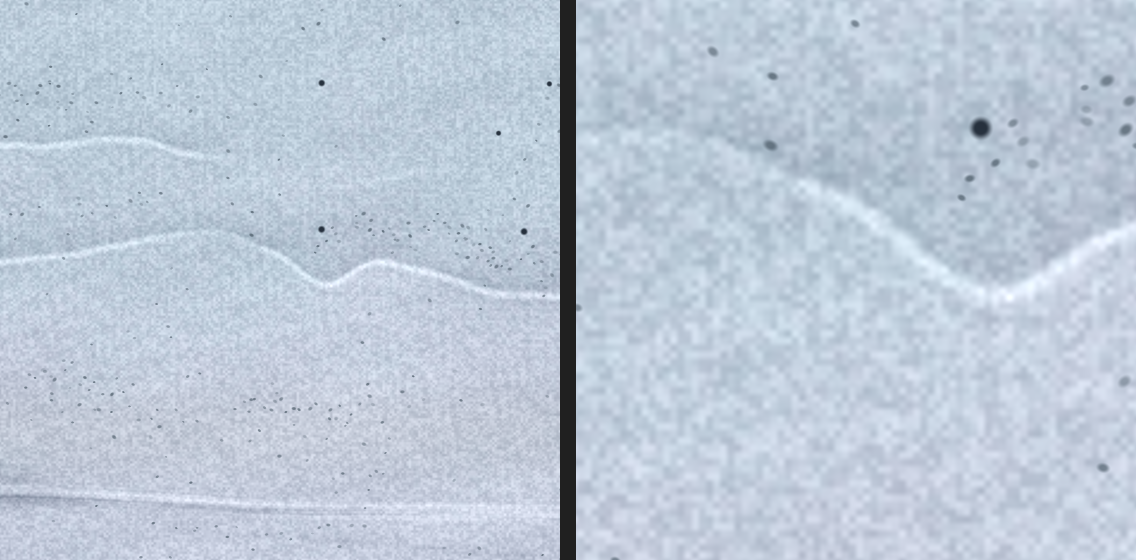
Left, the full canvas; right, a detail of the centre.
This texture is drawn by a WebGL 2 fragment shader. Its source:

```glsl
#version 300 es
precision highp float;

uniform vec2 u_resolution;
out vec4 outColor;

float hash(vec2 p) {
  return fract(sin(dot(p, vec2(127.1, 311.7))) * 43758.5453);
}

float noise(vec2 p) {
  vec2 cell = floor(p), f = fract(p);
  f = f * f * (3.0 - 2.0 * f);
  float low = mix(hash(cell), hash(cell + vec2(1, 0)), f.x);
  float high = mix(hash(cell + vec2(0, 1)), hash(cell + vec2(1, 1)), f.x);
  return mix(low, high, f.y);
}

float fbm(vec2 p) {
  float sum = 0.0, weight = 0.5;
  for (int i = 0; i < 4; i++) {
    sum += weight * noise(p);
    p = p * 2.03 + 17.3;
    weight *= 0.5;
  }
  return sum / 0.9375;
}

float bump(float x, float width) {
  return exp(-x * x / (width * width));
}

// Heights of the three long edges
float upperEdge(float x) {
  return 0.747 + 0.010 * bump(x - 0.21, 0.07) - 0.007 * bump(x - 0.07, 0.03)
       - 0.023 * smoothstep(0.24, 0.38, x);
}

float middleEdge(float x) {
  return 0.538 + 0.052 * smoothstep(0.0, 0.4, x) - 0.068 * smoothstep(0.38, 0.58, x)
       - 0.026 * bump(x - 0.585, 0.045) + 0.014 * bump(x - 0.68, 0.05)
       - 0.045 * smoothstep(0.72, 0.92, x);
}

float seam(float x) {
  return 0.113 - 0.024 * smoothstep(0.0, 0.6, x);
}

// Pale lip with a soft shadow above it
float ledge(float d, float light, float shade, float reach) {
  float shadow = smoothstep(-0.003, 0.007, d) * exp(-max(d, 0.0) / reach);
  return light * bump(d + 0.005, 0.0065) - shade * shadow - 0.2 * light * bump(d + 0.018, 0.006);
}

// Chance of a speck at a place
float speckChance(vec2 p) {
  float bands = bump(p.y - middleEdge(p.x) - 0.065, 0.032) * (0.45 + 0.55 * smoothstep(0.45, 0.58, p.x));
  bands += 0.6 * bump(p.y - 0.82, 0.045) * (1.0 - smoothstep(0.3, 0.55, p.x));
  bands += 0.7 * bump(p.y - 0.325 + 0.12 * p.x, 0.05) * (1.0 - smoothstep(0.75, 0.9, p.x));
  bands += 0.9 * bump(p.y - 0.08 + 0.08 * p.x, 0.013);
  return 0.012 + 0.42 * bands * smoothstep(0.25, 0.7, noise(p * 13.0 + 4.0));
}

float specks(vec2 p) {
  float cover = 0.0;
  vec2 home = floor(p * 75.0);
  for (int i = 0; i < 9; i++) {
    vec2 cell = home + vec2(i % 3 - 1, i / 3 - 1);
    vec2 center = (cell + vec2(hash(cell + 3.1), hash(cell + 8.7))) / 75.0;
    float present = step(hash(cell + 21.3), speckChance(center));
    float angle = 1.6 * (hash(cell + 5.9) - 0.5);
    vec2 q = mat2(cos(angle), -sin(angle), sin(angle), cos(angle)) * (p - center);
    float size = mix(0.0022, 0.0042, hash(cell + 13.7));
    float blot = 1.0 - smoothstep(0.35, 1.25, length(q * vec2(0.85, 1.2)) / size);
    cover = max(cover, present * blot * mix(0.25, 0.8, hash(cell + 31.1)));
  }
  return cover;
}

// A few larger, nearly black dots
float pits(vec2 p) {
  vec2 cell = floor(p * 11.0);
  vec2 center = (cell + 0.15 + 0.7 * vec2(hash(cell + 2.3), hash(cell + 6.1))) / 11.0;
  float present = step(hash(cell + 44.2), 0.24) * step(0.54, center.x)
                * step(0.06, center.y - middleEdge(center.x)) * step(center.y, 0.9);
  float radius = mix(0.0050, 0.0072, hash(cell + 9.4));
  return present * (1.0 - smoothstep(0.45, 1.2, length(p - center) / radius));
}

void main() {
  vec2 p = gl_FragCoord.xy / u_resolution;
  float wobble = 0.005 * (noise(vec2(p.x * 22.0, 3.0)) - 0.5);

  // Broad drifts and fine grain
  float tone = 0.085 * (fbm(vec2(p.x * 3.0, (p.y - 0.22 * p.x) * 11.0)) - 0.5);
  tone += 0.125 * (noise(p * 235.0) - 0.5) + 0.06 * (noise(p * 120.0 + 7.0) - 0.5);

  // Ledges
  float upperFade = 1.0 - smoothstep(0.33, 0.43, p.x);
  tone += upperFade * ledge(p.y - upperEdge(p.x) - wobble, 0.10, 0.09, 0.016);
  float lip = 0.10 - 0.085 * bump(p.x - 0.39, 0.08) + 0.03 * bump(p.x - 0.6, 0.07);
  tone += ledge(p.y - middleEdge(p.x) - wobble, lip, 0.085, 0.032);
  tone += 0.05 * bump(p.y - 0.672 - 0.25 * (p.x - 0.65), 0.007) * bump(p.x - 0.69, 0.06);

  // Streaked seam
  float d = p.y - seam(p.x) - 0.3 * wobble;
  float left = 1.0 - smoothstep(0.02, 0.25, p.x);
  float right = smoothstep(0.4, 0.95, p.x);
  float fibres = noise(vec2(p.x * 5.0, d * 260.0)) - 0.5;
  tone += 0.08 * bump(d - 0.009, 0.006) * (1.0 - right) + 0.065 * right * bump(d + 0.004, 0.018);
  tone -= (0.08 + 0.09 * left) * bump(d + 0.004, 0.005 + 0.007 * left) * (1.0 - right);
  tone += 0.11 * fibres * bump(d, 0.022);
  tone -= 0.16 * bump(p.x, 0.07) * bump(d - 0.038, 0.02) * noise(p * vec2(40.0, 70.0));
  tone -= 0.04 * bump(p.y - 0.082 + 0.08 * p.x, 0.006) * smoothstep(0.25, 0.6, p.x);

  // Cool green above, lavender below, with mottled tint
  float tint = smoothstep(0.75, 0.2, p.y) + 1.1 * (fbm(p * 6.0 + 11.0) - 0.5)
             + 0.6 * (noise(p * 90.0 + 31.0) - 0.5);
  vec3 color = mix(vec3(0.740, 0.808, 0.862), vec3(0.772, 0.800, 0.868), clamp(tint, 0.0, 1.0));
  color = mix(color, vec3(0.77, 0.795, 0.84), 0.6 * bump(p.y - 0.23, 0.09));
  color += tone * vec3(1.03, 1.0, 0.95);

  color = mix(color, vec3(0.32, 0.38, 0.43), specks(p));
  color = mix(color, vec3(0.10, 0.14, 0.19), 0.92 * pits(p));
  outColor = vec4(clamp(color, 0.0, 1.0), 1.0);
}
```
